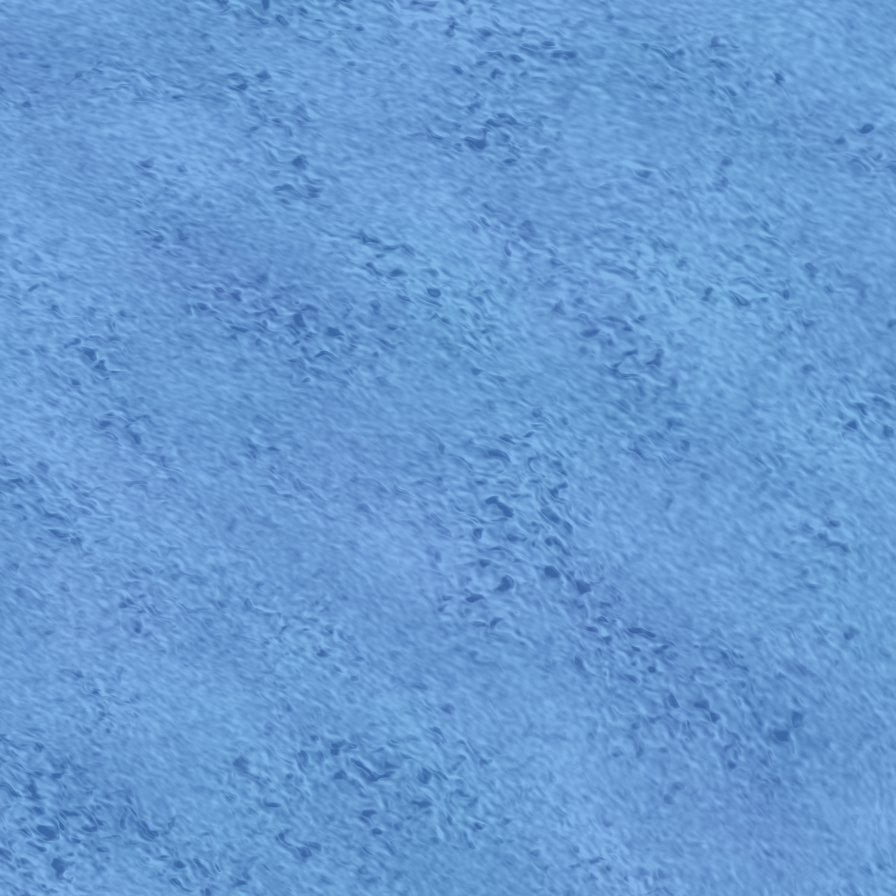
Write a Shadertoy shader that draws this texture.

```glsl
// Blue brushed plaster: slanted fine fibres with patches of rough, embossed flecks.

const vec3 BASE_BLUE = vec3(0.400, 0.593, 0.813);
const vec3 TONE_STEP = vec3(0.043, 0.048, 0.041);  // colour change per unit of tone
const vec3 VIOLET_DRIFT = vec3(0.018, -0.018, 0.004);
const float SLANT_BOTTOM = 0.66;                   // fall of the fibres, radians
const float SLANT_TOP = 0.32;
const vec2 CLOUD_SCALE = vec2(3.0, 6.5);
const vec2 PATCH_SCALE = vec2(4.5, 8.0);
const vec2 FLECK_SCALE = vec2(50.0, 98.0);
const vec2 GRAIN_SCALE = vec2(95.0, 200.0);
const vec2 LIGHT_OFFSET = vec2(0.0022, 0.0042);    // shift that embosses the flecks
const float TONE_LIFT = 0.55;
const float CLOUD_AMOUNT = 1.6;
const float RELIEF_AMOUNT = 3.0;
const float PIT_AMOUNT = 3.6;
const float GRAIN_AMOUNT = 2.5;

vec2 hashGradient(vec2 cell) {
    vec2 d = vec2(dot(cell, vec2(127.1, 311.7)), dot(cell, vec2(269.5, 183.3)));
    return 2.0 * fract(sin(d) * 43758.5453) - 1.0;
}

float gradientNoise(vec2 p) {
    vec2 i = floor(p), f = fract(p);
    vec2 u = f * f * f * (f * (f * 6.0 - 15.0) + 10.0);
    vec2 e = vec2(1.0, 0.0);
    float a = dot(hashGradient(i), f);
    float b = dot(hashGradient(i + e.xy), f - e.xy);
    float c = dot(hashGradient(i + e.yx), f - e.yx);
    float d = dot(hashGradient(i + e.xx), f - e.xx);
    return mix(mix(a, b, u.x), mix(c, d, u.x), u.y);
}

float fbm(vec2 p) {
    float sum = 0.0, weight = 1.0;
    for (int octave = 0; octave < 5; octave++) {
        sum += weight * gradientNoise(p);
        p = mat2(1.75, 0.3, -0.3, 1.75) * p + 17.3;
        weight *= 0.62;
    }
    return sum;
}

// Curled, fibrous height field of the rough flecks.
float fleckHeight(vec2 q) {
    vec2 curl = vec2(gradientNoise(q * 45.0 + 5.2), gradientNoise(q * 45.0 + 41.7));
    vec2 p = (q + 0.009 * curl) * FLECK_SCALE;
    return gradientNoise(p) + 0.6 * gradientNoise(p * 1.8 + 23.1);
}

void mainImage(out vec4 fragColor, in vec2 fragCoord) {
    vec2 uv = fragCoord / iResolution.y;

    // Coordinates along and across the fibres
    float slant = mix(SLANT_BOTTOM, SLANT_TOP, uv.y);
    vec2 p = uv - 0.5;
    vec2 q = mat2(cos(slant), sin(slant), -sin(slant), cos(slant)) * p;
    q += 0.018 * vec2(gradientNoise(p * 6.0 + 3.0), gradientNoise(p * 6.0 + 9.0));

    // Broad clouds and the patches where the surface is rough
    float clouds = fbm(q * CLOUD_SCALE + 11.0);
    float patches = fbm(q * PATCH_SCALE + 37.0);
    float rough = mix(0.4, 1.4, smoothstep(-0.25, 0.4, patches));

    // Embossed flecks, dark pits and fine fibres
    float height = fleckHeight(q);
    float relief = height - fleckHeight(q + LIGHT_OFFSET);
    float pits = smoothstep(0.08, 0.5, height + 0.15 * patches);
    float grain = gradientNoise(q * GRAIN_SCALE + 71.0)
                + 0.6 * gradientNoise(q * GRAIN_SCALE * vec2(0.4, 0.5) + 13.0);

    float tone = TONE_LIFT + CLOUD_AMOUNT * clouds + GRAIN_AMOUNT * grain
               + rough * (RELIEF_AMOUNT * relief - PIT_AMOUNT * pits);
    tone = clamp(tone, -3.8, 2.3);

    // Colour with a slow drift between cyan and violet
    float drift = fbm(q * vec2(2.0, 3.5) + 59.0);
    vec3 color = BASE_BLUE + TONE_STEP * tone + VIOLET_DRIFT * drift;
    fragColor = vec4(color, 1.0);
}
```
